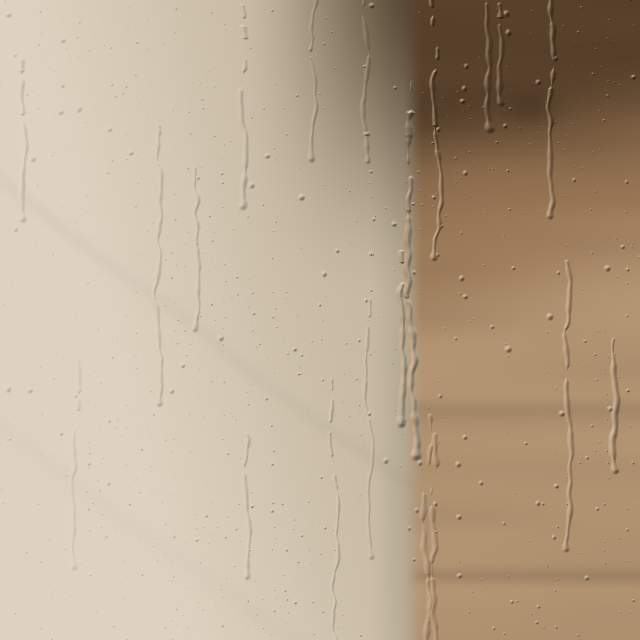
Reproduce this texture procedurally as a WebGL 2 fragment shader.

```glsl
#version 300 es
precision highp float;
// Water drops and running trails on a window, before a blurred cream wall and a brown panel.
uniform vec2 u_resolution;
out vec4 fragColor;

float hash(vec2 p) {
  return fract(sin(dot(p, vec2(127.1, 311.7))) * 43758.5453);
}

float noise(vec2 p) {
  vec2 i = floor(p), f = fract(p);
  f = f * f * (3.0 - 2.0 * f);
  return mix(mix(hash(i), hash(i + vec2(1, 0)), f.x),
             mix(hash(i + vec2(0, 1)), hash(i + vec2(1, 1)), f.x), f.y);
}

float bump(float x, float width) {
  return exp(-x * x / (width * width));
}

// Out-of-focus scene behind the glass
vec3 background(vec2 p) {
  float lean = p.x + 0.25 * (p.y - 0.5);
  vec3 wall = mix(vec3(0.868, 0.822, 0.752), vec3(0.775, 0.72, 0.63), smoothstep(0.1, 0.64, lean));
  float diagonal = p.y + 0.72 * p.x + 0.03 * noise(p * 4.0);
  wall *= 1.0 - 0.022 * bump(diagonal - 0.72, 0.016) - 0.014 * bump(diagonal - 0.34, 0.02);
  float shadow = smoothstep(0.36, 0.67, p.x) * smoothstep(0.52, 1.05, p.y);
  wall = mix(wall, vec3(0.35, 0.29, 0.21), shadow);
  wall *= 1.0 - 0.1 * smoothstep(0.57, 0.65, p.x);

  float rise = p.y - 0.22 * (p.x - 0.82) + 0.05 * (noise(p * vec2(3.0, 7.0)) - 0.5);
  vec3 panel = mix(vec3(0.69, 0.57, 0.44), vec3(0.59, 0.46, 0.33), smoothstep(0.46, 0.7, rise));
  panel = mix(panel, vec3(0.34, 0.25, 0.165), smoothstep(0.66, 0.88, rise));
  panel *= 1.0 - 0.1 * bump(p.y - 0.1, 0.012) - 0.06 * bump(p.y - 0.36, 0.015);
  panel *= 1.0 - 0.15 * bump(length((p - vec2(0.83, 0.83)) * vec2(1.0, 1.5)), 0.04);
  panel *= 0.97 + 0.06 * noise(p * vec2(3.0, 26.0));
  return mix(wall, panel, smoothstep(0.628, 0.664, p.x));
}

// Rounded water surface, as high as it is wide
float dome(float dist, float radius) {
  float s = clamp(1.0 - dist / max(radius, 0.0001), 0.0, 1.0);
  return radius * s * s * (3.0 - 2.0 * s);
}

// One scattered drop at most per grid cell, gathered in loose clusters
float drops(vec2 p, float cells, float density, float size) {
  vec2 id = floor(p * cells), at = id / cells;
  float cluster = 0.2 + 1.3 * smoothstep(0.35, 0.75, noise(at * 6.0 + cells)) + 1.1 * bump(at.x - 0.64, 0.16);
  if (hash(id + cells) > density * cluster) return 0.0;
  vec2 center = 0.2 + 0.6 * vec2(hash(id + 3.7), hash(id + 8.3));
  vec2 offset = (fract(p * cells) - center) * vec2(1.0, mix(0.85, 1.15, hash(id + 5.1)));
  float h = hash(id + 1.9);
  return dome(length(offset), size * (0.5 + 0.5 * h * h)) / cells;
}

// Wavering run of water: beaded at the top, closed further down, heavy at the tip
float trail(vec2 p, float x, float top, float bottom, float width, float seed) {
  float y = clamp(p.y, bottom, top);
  float path = x + 0.014 * (noise(vec2(y * 13.0, seed)) - 0.5)
                 + 0.006 * (noise(vec2(y * 48.0, seed + 3.0)) - 0.5);
  float run = (top - y) / (top - bottom);
  float radius = width * (0.6 + 0.6 * noise(vec2(y * 75.0, seed + 5.0)));
  radius *= smoothstep(0.3, 0.6, noise(vec2(y * 60.0, seed + 7.0)) + 0.7 * run);
  radius += 0.45 * width * smoothstep(0.012, 0.0, y - bottom);
  return dome(length(p - vec2(path, y)), radius);
}

float water(vec2 p) {
  float h = max(drops(p, 27.0, 0.17, 0.19), drops(p + 0.37, 52.0, 0.15, 0.17));
  h = max(h, 0.6 * drops(p + 0.71, 75.0, 0.12, 0.18));
  // Main double run along the edge of the panel
  h = max(h, trail(p, 0.643, 0.88, 0.29, 0.0075, 2.0));
  h = max(h, trail(p, 0.631, 0.62, 0.34, 0.0065, 9.0));
  // Upper and lower runs in jittered columns
  for (int i = 0; i < 22; i++) {
    float column = float(i / 2), row = float(i % 2);
    vec2 id = vec2(column, row + 4.0);
    float x = (column + 0.2 + 0.6 * hash(id)) / 11.0;
    if (abs(p.x - x) > 0.035 || hash(id + 2.3) < 0.25) continue;
    float top = mix(0.78, 1.08, hash(id + 6.1)) - 0.46 * row;
    float bottom = top - mix(0.2, 0.46, hash(id + 4.7));
    float width = mix(0.0045, 0.007, hash(id + 7.9));
    float strength = mix(0.5, 1.0, hash(id + 9.2));
    float seed = 20.0 + float(i) * 11.0;
    h = max(h, strength * trail(p, x, top, bottom, width, seed));
    if (hash(id + 5.5) > 0.6)
      h = max(h, strength * trail(p, x + 0.013, top - 0.03, bottom + 0.04, width, seed + 4.0));
  }
  return h;
}

void main() {
  vec2 p = gl_FragCoord.xy / u_resolution;
  float e = 0.0013, h = water(p);
  vec2 slope = vec2(water(p + vec2(e, 0)) - h, water(p + vec2(0, e)) - h) / e;

  // Refraction, then light from the upper left
  vec3 color = background(p + 0.018 * slope);
  float relief = dot(slope, vec2(0.6, -0.8));
  float contrast = mix(0.11, 0.3, smoothstep(0.1, 0.62, p.x));
  color *= 1.0 - contrast * clamp(-relief, 0.0, 1.6);
  color = mix(color, vec3(0.93, 0.87, 0.78), min(1.3 * contrast * max(relief, 0.0), 0.8));
  fragColor = vec4(color, 1.0);
}
```
